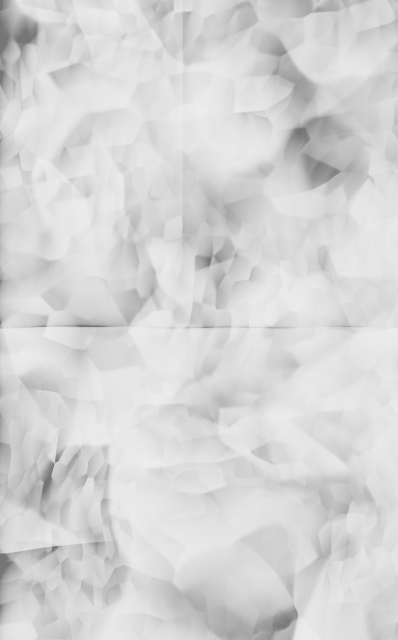
A Shadertoy shader for this texture:

```glsl
// Crumpled white paper: overlapping soft facets, sharp creases and a few long folds.
#define FACETS 3.3        // largest facets across the canvas width
#define LAYERS 4          // facet layers, each about twice as fine
#define LAYER_FADE 0.80   // strength ratio between layers
#define TILT 1.5          // shading slope inside a facet
#define CREASE 0.9        // darkness of thin crease lines
#define WARP 0.10         // bending of the facet edges
#define GRAIN 0.07        // fine paper tooth
#define PAPER_WHITE 0.94  // brightest paper tone
#define SHADE 0.10        // mean depth below white
#define CONTRAST 0.68     // spread of the tones
#define FOLD_Y 0.786      // height of the main fold, in canvas widths

float hash(vec2 p) {
    return fract(sin(dot(p, vec2(127.1, 311.7))) * 43758.5453);
}

vec2 hash2(vec2 p) {
    return vec2(hash(p), hash(p + 57.3));
}

float noise(vec2 p) {
    vec2 i = floor(p), f = fract(p);
    f = f * f * (3.0 - 2.0 * f);
    return mix(mix(hash(i), hash(i + vec2(1, 0)), f.x),
               mix(hash(i + vec2(0, 1)), hash(i + vec2(1, 1)), f.x), f.y);
}

mat2 rotate(float a) {
    float c = cos(a), s = sin(a);
    return mat2(c, s, -s, c);
}

// Tilted facets blended at their borders; x = shading, y = border line.
vec2 facets(vec2 p, float sharpness) {
    vec2 cell = floor(p);
    float total = 0.0, strongest = 0.0, shade = 0.0;
    for (int y = -1; y <= 1; y++)
    for (int x = -1; x <= 1; x++) {
        vec2 id = cell + vec2(x, y);
        vec2 offset = p - id - 0.05 - 0.9 * hash2(id);
        float weight = exp(-sharpness * dot(offset, offset));
        float angle = 6.2832 * hash(id + 19.7);
        float level = 1.7 * (hash(id + 83.1) - 0.5);
        float slope = TILT * dot(offset, vec2(cos(angle), sin(angle)));
        shade += weight * (level + slope);
        total += weight;
        strongest = max(strongest, weight);
    }
    return vec2(shade / total, 1.0 - strongest / total);
}

// Facet layers from large to fine, with crumpled and calm patches.
float crumple(vec2 p) {
    vec2 bend = vec2(noise(p * 3.1 + 4.0), noise(p * 3.1 + 31.0)) - 0.5;
    bend += 0.3 * (vec2(noise(p * 9.0 + 12.0), noise(p * 9.0 + 47.0)) - 0.5);
    vec2 q = p + WARP * bend;
    float shade = 0.0, scale = FACETS, strength = 0.85;
    for (int i = 0; i < LAYERS; i++) {
        float n = float(i);
        vec2 r = rotate(0.7 + 1.9 * n) * q * scale * vec2(1.0);
        r = r * vec2(1.25, 0.75) + 13.7 * n;
        float edge = noise(p * 6.0 + 23.0 * n);
        vec2 f = facets(r, mix(9.0, 70.0, edge * edge));
        float patchy = mix(1.0, 1.8 * noise(p * 4.5 + 9.0 * n), min(n * 0.35, 1.0));
        float broken = smoothstep(0.5, 0.9, noise(p * 11.0 + 61.0 * n));
        float side = noise(p * 5.0 + 71.0 * n) - 0.6;
        shade += strength * patchy * (f.x + 3.0 * CREASE * side * broken * f.y);
        strength *= LAYER_FADE;
        scale *= 1.9;
    }
    return shade;
}

// Long fold at signed distance d: shadow on the positive side, glow on the other.
float fold(float d, float shadow, float glow, float width) {
    float side = smoothstep(-0.002, 0.002, d);
    float fade = exp(-abs(d) / width);
    return fade * mix(glow, -shadow, side);
}

float folds(vec2 p) {
    float wobble = 0.008 * (noise(vec2(p.x * 7.0, 3.0)) - 0.5);
    float d = p.y - FOLD_Y - wobble;
    float left = 1.0 - smoothstep(0.1, 0.45, p.x);
    float shade = fold(d, 0.25 + 1.1 * left, 0.35, 0.028);
    shade -= 1.6 * exp(-abs(d) / 0.0025) * smoothstep(0.2, 0.6, noise(p * vec2(9.0, 1.0)));

    // Lower left flap and faint upright fold
    float low = 0.22 + 0.1 * p.x + wobble - p.y;
    shade += fold(low, 1.5, 0.5, 0.08) * (1.0 - smoothstep(0.12, 0.35, p.x));
    float upright = p.x - 0.46 - 0.5 * wobble;
    shade += fold(upright, 0.4, 0.3, 0.035) * smoothstep(0.9, 1.1, p.y);

    // Shadow along the left border
    return shade - 1.5 * exp(-p.x / 0.022);
}

void mainImage(out vec4 fragColor, in vec2 fragCoord) {
    vec2 p = fragCoord / iResolution.x;
    float broad = 0.9 * (noise(p * 2.3 + 5.0) - 0.5);
    float tooth = GRAIN * (noise(p * 190.0) + noise(p * 90.0) - 1.0);
    float light = crumple(p) + folds(p) + broad + tooth + 0.1;
    float tone = PAPER_WHITE - SHADE * exp(-CONTRAST * clamp(light, -2.3, 4.0));
    fragColor = vec4(vec3(tone), 1.0);
}
```
